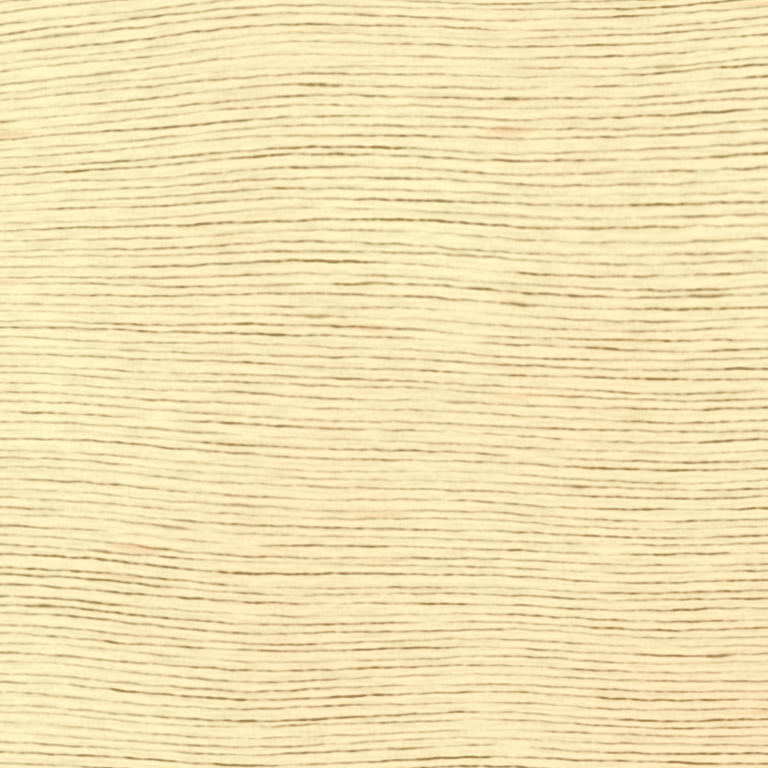
Write a WebGL 2 fragment shader that draws this texture.

```glsl
#version 300 es
precision highp float;

#define LINE_COUNT 80.0
#define LINE_WIDTH 0.145
#define LINE_JITTER 0.36
#define WARP 0.045
#define FIBRE 0.19
#define THREAD 0.11
#define FLECK 0.50
#define CREAM vec3(1.0, 0.955, 0.765)
#define PEACH vec3(1.0, 0.920, 0.740)
#define INK_DROP vec3(0.24, 0.28, 0.29)
#define STAIN vec3(0.95, 0.77, 0.58)

uniform vec2 u_resolution;
out vec4 fragColor;

float hash(vec2 cell) {
    uvec2 q = uvec2(ivec2(cell)) * uvec2(1597u, 3813u);
    uint n = (q.x ^ (q.y << 7)) * 747796u + 28913u;
    n = (n ^ (n >> 15)) * 73244475u;
    n = (n ^ (n >> 13)) * 73244475u;
    n ^= n >> 16;
    return float(n & 65535u) / 65535.0;
}

float cornerSlope(vec2 cell, vec2 offset) {
    float angle = 6.2832 * hash(cell);
    return dot(vec2(cos(angle), sin(angle)), offset);
}

float gradientNoise(vec2 p) {
    vec2 i = floor(p), f = p - i;
    vec2 s = f * f * f * (f * (f * 6.0 - 15.0) + 10.0);
    vec2 e = vec2(1.0, 0.0);
    float low = mix(cornerSlope(i, f), cornerSlope(i + e.xy, f - e.xy), s.x);
    float high = mix(cornerSlope(i + e.yx, f - e.yx), cornerSlope(i + e.xx, f - e.xx), s.x);
    return mix(low, high, s.y);
}

// Height along the grain, bent by a slow slope and soft waves
float grainHeight(vec2 p) {
    float slope = mix(0.03, -0.03, smoothstep(0.55, 1.0, p.y));
    float wave = gradientNoise(p * vec2(1.8, 1.4) + 3.7) * WARP;
    float ripple = gradientNoise(p * vec2(6.0, 5.0) + 19.3) * WARP * 0.07;
    return p.y + slope * p.x + wave + ripple;
}

// Darkness of one grain line: x is along the line, t is across it
float grainLine(float x, float t, float id, float softness) {
    float offset = (hash(vec2(id, 71.0)) - 0.5) * LINE_JITTER;
    offset += gradientNoise(vec2(x * 4.0, id * 3.37)) * 0.35;
    offset += gradientNoise(vec2(x * 38.0, id * 4.19)) * 0.14;
    float fleck = smoothstep(0.38, 0.58, gradientNoise(vec2(x * 11.0 + 40.0, id * 2.73)));

    // Long swells, dashes and grit break the line up
    float swell = gradientNoise(vec2(x * 4.0 + 11.0, id * 5.31));
    float dash = gradientNoise(vec2(x * 17.0 + 23.0, id * 6.57));
    float grit = gradientNoise(vec2(x * 95.0, id * 7.43));
    float strength = 0.45 + 0.45 * hash(vec2(id, 13.0));
    strength *= max(0.95 + 1.0 * swell + 1.1 * dash, 0.1) * (1.0 + 1.0 * grit);

    float width = max(LINE_WIDTH * (1.0 + 0.4 * fleck), softness);
    float d = (t - id - 0.5 - offset) / width;
    return (max(strength, 0.0) + FLECK * fleck) * exp(-d * d);
}

void main() {
    vec2 p = gl_FragCoord.xy / u_resolution;
    float height = grainHeight(p);
    float t = height * LINE_COUNT;
    float softness = 0.6 * LINE_COUNT / u_resolution.y;

    // Main lines, with neighbours included so that jitter never clips them
    float ink = 0.0;
    for (int k = -1; k <= 1; k++) {
        ink += grainLine(p.x, t, floor(t) + float(k), softness);
    }
    float region = gradientNoise(p * vec2(2.0, 4.5) + 8.6);
    ink *= 0.98 + 0.5 * region + 0.15 * (p.x - p.y);

    // Short fibres along the grain and faint threads across it
    float fibre = gradientNoise(vec2(p.x * 26.0, height * 215.0));
    float streak = gradientNoise(vec2(p.x * 8.0 + 31.0, height * 150.0));
    float thread = gradientNoise(p * vec2(210.0, 130.0) + 5.2);
    ink += 0.03 + (fibre + 0.7 * streak) * FIBRE + thread * THREAD;

    // Uneven ground with rare reddish streaks
    float warmth = 0.4 + 0.5 * (p.x - p.y) + 0.7 * gradientNoise(p * 3.0 + 27.4);
    vec3 color = mix(CREAM, PEACH, clamp(warmth, 0.0, 1.0));
    float stain = smoothstep(0.42, 0.62, gradientNoise(vec2(p.x * 6.0, height * 55.0) + 61.5));
    color = mix(color, STAIN, 0.45 * stain);

    color -= INK_DROP * clamp(ink, -0.03, 1.4);
    fragColor = vec4(clamp(color, 0.0, 1.0), 1.0);
}
```
